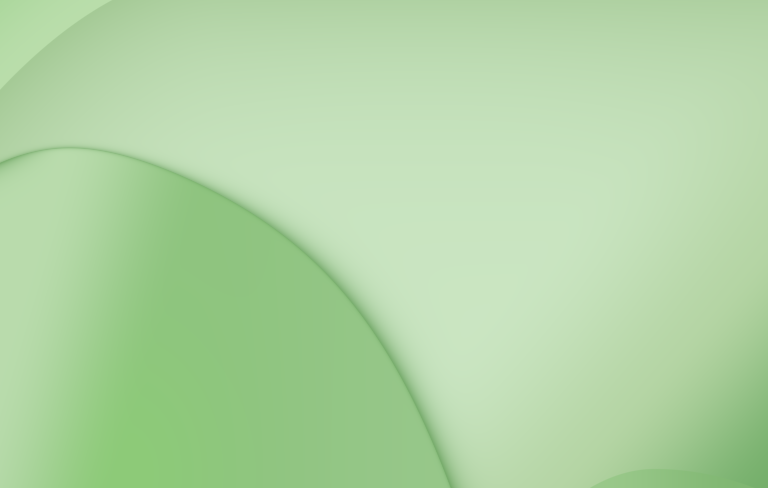
Reproduce this background procedurally as a WebGL 1 fragment shader.

```glsl
precision highp float;
// Soft green folded sheets: a pale sheet sweeps across the canvas behind a
// rounded hill, with a far corner top left and a small mound bottom right.
// Each outline is a height curve; shading comes from distances and ramps.
uniform vec2 u_resolution;

#define ASPECT 1.574
#define HILL_PEAK vec2(0.143, 0.697)
#define MOUND_PEAK vec2(1.342, 0.039)
#define SHEET_LIGHT vec3(0.795, 0.900, 0.763)
#define SHEET_SOFT vec3(0.772, 0.877, 0.730)
#define SHEET_MID vec3(0.700, 0.828, 0.633)
#define SHEET_DEEP vec3(0.455, 0.685, 0.415)
#define HILL_LIGHT vec3(0.725, 0.860, 0.675)
#define HILL_GREEN vec3(0.560, 0.768, 0.500)
#define RIM_SHADOW vec3(0.370, 0.605, 0.325)

// Height of the large hill, steepening to the right
float hillHeight(float x) {
  float d = x - HILL_PEAK.x;
  float bend = max(d, 0.0) - 0.49;
  return HILL_PEAK.y - d * d * (0.93 + 2.5 * bend * bend);
}

// Signed distance to the hill outline, positive above it
float hillDistance(vec2 p) {
  float e = 0.002;
  float slope = (hillHeight(p.x + e) - hillHeight(p.x - e)) / (2.0 * e);
  return (p.y - hillHeight(p.x)) / sqrt(1.0 + slope * slope);
}

// Signed distance to the upper fold, positive in the far corner
float foldDistance(vec2 p) {
  float x = min(p.x, 0.47);
  float slope = 1.06 - 2.26 * x;
  float height = 0.816 + 1.06 * x - 1.13 * x * x + slope * (p.x - x);
  return (p.y - height) / sqrt(1.0 + slope * slope);
}

// Signed distance to the small mound, positive above it
float moundDistance(vec2 p) {
  float d = p.x - MOUND_PEAK.x;
  float curve = d < 0.0 ? 2.2 : 0.93;
  float slope = 2.0 * curve * d;
  return (p.y - MOUND_PEAK.y + curve * d * d) / sqrt(1.0 + slope * slope);
}

vec3 sheetColor(vec2 p, float fold) {
  // Pale centre, quieter towards the top right
  vec3 color = mix(SHEET_LIGHT, SHEET_SOFT, smoothstep(0.3, 0.95, length(p - vec2(0.86, 0.45))));
  // Shade under the fold
  color = mix(color, vec3(0.63, 0.78, 0.57), 0.9 * exp(-5.5 * max(-fold, 0.0)));
  // Diagonal falloff into the lower right
  float fall = 0.75 * p.x - 0.66 * p.y;
  color = mix(color, SHEET_MID, smoothstep(0.5, 0.95, fall));
  return mix(color, SHEET_DEEP, smoothstep(0.85, 1.2, fall));
}

vec3 hillColor(vec2 p, float depth) {
  // Slanted light band on the left, richer green at the foot
  float band = p.x - 0.08 - 0.3 * p.y;
  vec3 green = mix(HILL_GREEN, vec3(0.592, 0.780, 0.540), smoothstep(0.4, 0.95, p.x));
  vec2 foot = (p - vec2(0.25, 0.03)) / vec2(0.22, 0.3);
  green = mix(green, vec3(0.552, 0.793, 0.470), exp(-dot(foot, foot)));
  vec3 color = mix(HILL_LIGHT, green, smoothstep(-0.16, 0.16, band));
  // Soft shade tucked under the left shoulder
  float shoulder = 1.0 - smoothstep(0.0, 0.13, p.x);
  return mix(color, RIM_SHADOW, 0.55 * shoulder * exp(-depth / 0.018));
}

void main() {
  vec2 p = gl_FragCoord.xy / u_resolution * vec2(ASPECT, 1.0);
  float aa = 0.8 / u_resolution.y;
  float hill = hillDistance(p);
  float fold = foldDistance(p);
  float mound = moundDistance(p);

  vec3 color = sheetColor(p, fold);

  // Shadow cast by the hill, widening down the right slope
  float drop = smoothstep(0.1, 0.85, p.x);
  float width = mix(0.004, 0.022, drop);
  color = mix(color, RIM_SHADOW, mix(0.5, 0.78, drop) * exp(-max(hill, 0.0) / width));

  // Far corner behind the fold
  vec3 corner = mix(vec3(0.64, 0.83, 0.58), vec3(0.725, 0.867, 0.668),
                    smoothstep(0.22, 0.0, fold));
  color = mix(color, corner, smoothstep(-aa, aa, fold));

  // Hill with a fine dark rim
  vec3 body = hillColor(p, max(-hill, 0.0));
  body = mix(body, RIM_SHADOW, 0.4 * exp(-max(-hill, 0.0) / 0.003));
  color = mix(color, body, smoothstep(aa, -aa, hill));

  // Small mound at the lower right
  vec3 moundColor = mix(vec3(0.60, 0.785, 0.54), vec3(0.50, 0.715, 0.445),
                        smoothstep(1.22, 1.54, p.x));
  color = mix(color, moundColor, smoothstep(aa, -aa, mound));

  gl_FragColor = vec4(color, 1.0);
}
```
